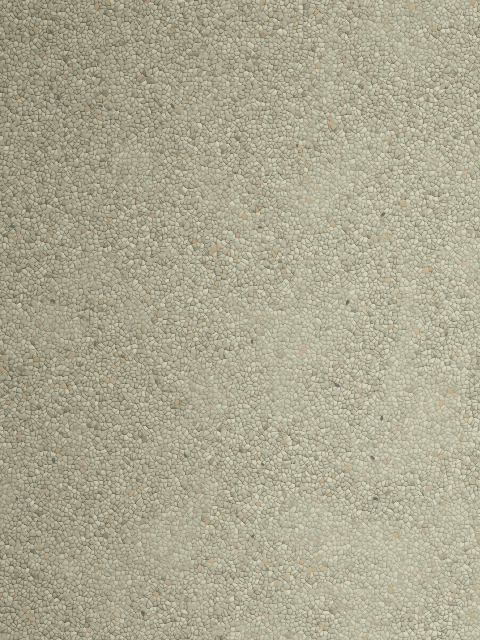
Write a WebGL 1 fragment shader that draws this texture.

```glsl
precision highp float;
// Draws pale sandy plaster: packed fine grains, smoother patches and a few dark flecks.
uniform vec2 u_resolution;

const vec3 SHADE = vec3(0.53, 0.51, 0.42);
const vec3 PALE = vec3(0.79, 0.78, 0.69);
const vec3 OCHRE = vec3(0.76, 0.63, 0.48);
const vec3 FLECK = vec3(0.34, 0.34, 0.31);
const vec2 LIGHT = vec2(0.45, 0.89);

float hash(vec2 p) {
  vec3 q = fract(vec3(p.xyx) * 0.1031);
  q += dot(q, q.yzx + 33.33);
  return fract((q.x + q.y) * q.z);
}

vec2 hash2(vec2 p) {
  return vec2(hash(p), hash(p + 71.7));
}

mat2 rotation(float angle) {
  float c = cos(angle), s = sin(angle);
  return mat2(c, s, -s, c);
}

// Cellular noise: xy = offset from grain centre, z = gap to next grain, w = grain id
vec4 grains(vec2 p) {
  vec2 cell = floor(p), local = fract(p);
  vec2 offset = vec2(0.0);
  float nearest = 8.0, second = 8.0, id = 0.0;
  for (int y = -1; y <= 1; y++) {
    for (int x = -1; x <= 1; x++) {
      vec2 n = vec2(float(x), float(y));
      vec2 d = local - n - hash2(cell + n);
      float dist = length(d);
      if (dist < nearest) {
        second = nearest;
        nearest = dist;
        offset = d;
        id = hash(cell + n + 19.3);
      } else {
        second = min(second, dist);
      }
    }
  }
  return vec4(offset, second - nearest, id);
}

// Layered, rotated and warped sines, roughly -1 to 1
float waves(vec2 p) {
  float sum = 0.0, weight = 0.5;
  for (int i = 0; i < 5; i++) {
    p = rotation(1.1) * p * 1.55 + 2.3;
    p += 0.7 * sin(p.yx * 0.8);
    sum += weight * sin(p.x) * cos(p.y * 0.8);
    weight *= 0.8;
  }
  return sum;
}

// Broad light: dim on the left, bright on the right, slightly dim at the top
float daylight(vec2 uv) {
  float side = mix(0.33, 0.78, smoothstep(-0.2, 0.85, uv.x));
  return side - 0.13 * smoothstep(0.55, 1.0, uv.y);
}

// Coverage of sparse elongated flecks, one candidate per cell
float flecks(vec2 p, float density, float pixel) {
  vec2 cell = floor(p);
  vec2 d = fract(p) - 0.3 - 0.4 * hash2(cell + 5.1);
  d = rotation(6.283 * hash(cell + 8.4)) * d;
  float radius = mix(0.03, 0.08, hash(cell + 2.6));
  float dist = length(d * vec2(1.0, 1.9)) - radius;
  float present = step(1.0 - density, hash(cell + 43.2));
  return present * (1.0 - smoothstep(-pixel, pixel, dist));
}

// Relief of one grain layer: lit side, shadowed gap and own brightness
float relief(vec4 grain, float gapWidth) {
  float gap = 1.0 - smoothstep(0.0, gapWidth, grain.z);
  return 0.55 * dot(grain.xy, LIGHT) + 0.38 * (grain.w - 0.5) - 0.6 * (gap - 0.4);
}

void main() {
  vec2 uv = gl_FragCoord.xy / u_resolution;
  vec2 p = gl_FragCoord.xy / u_resolution.y;
  float pixel = 1.0 / u_resolution.y;

  // Smooth patches, more common towards the right and the bottom
  float patches = waves(p * 11.0) + 0.5 * (uv.x - uv.y);
  float smoothness = smoothstep(-0.3, 1.0, patches);

  // Fine packed grains
  vec2 warped = p + 0.0015 * sin(p.yx * 190.0 + 3.0 * sin(p * 57.0));
  vec4 fine = grains(warped * 150.0);
  float light = daylight(uv);
  float tone = light + 0.1 * (smoothness - 0.35);
  tone += mix(1.0, 0.6, smoothness) * relief(fine, 0.42);

  // Scattered larger pebbles with a shadowed rim
  vec4 coarse = grains(warped * 88.0 + 31.0);
  float pebbleDist = length(coarse.xy);
  float present = step(0.74, coarse.w) * (1.0 - 0.6 * smoothness);
  float rim = 1.0 - smoothstep(0.4, 0.6, pebbleDist + 0.2 * dot(coarse.xy, LIGHT));
  float body = 1.0 - smoothstep(0.3, 0.44, pebbleDist);
  tone -= 0.2 * present * rim;
  float pebble = light + 0.12 + 0.6 * dot(coarse.xy, LIGHT);
  tone = mix(tone, pebble, 0.8 * present * body);

  // Colour, with rare ochre grains and dark flecks
  vec3 color = mix(SHADE, PALE, clamp(tone, -0.5, 1.2));
  float ochre = step(0.975, fract(fine.w * 17.0)) * smoothstep(0.05, 0.3, fine.z);
  color = mix(color, OCHRE * (0.75 + 0.35 * light), 0.6 * ochre);
  float dark = flecks(p * 16.0, 0.11, pixel * 16.0);
  color = mix(color, FLECK, 0.75 * dark);
  gl_FragColor = vec4(color, 1.0);
}
```
